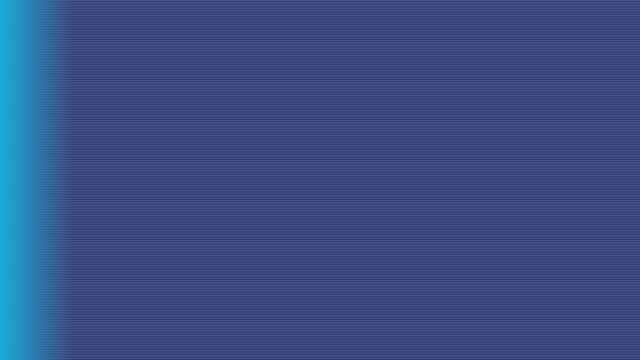
This background is drawn by a Shadertoy shader. Its source:

```glsl
// Fine horizontal scanlines in two indigo tones, with a cyan glow
// that fades inward from the left edge. The lines are a square wave
// averaged over each pixel; the glow is a linear ramp mixed on top.

#define LINE_COUNT 144.0                   // line pairs over the height
#define LIGHT_SHARE 0.5                    // lit part of each pair
#define DARK_LINE vec3(0.19, 0.23, 0.42)
#define LIGHT_LINE vec3(0.29, 0.33, 0.56)
#define GLOW_COLOR vec3(0.095, 0.69, 0.88)
#define GLOW_WIDTH 0.115                   // share of the canvas width
#define GLOW_PEAK 0.96

// Integral of a unit-period wave that is lit at the end of each period.
float litIntegral(float t) {
    return floor(t) * LIGHT_SHARE + max(fract(t) - (1.0 - LIGHT_SHARE), 0.0);
}

// Mean lit coverage over a span centred on t.
float lineCoverage(float t, float span) {
    return (litIntegral(t + 0.5 * span) - litIntegral(t - 0.5 * span)) / span;
}

void mainImage(out vec4 fragColor, in vec2 fragCoord) {
    vec2 uv = fragCoord / iResolution.xy;

    // Scanlines
    float lit = lineCoverage(uv.y * LINE_COUNT, LINE_COUNT / iResolution.y);
    vec3 color = mix(DARK_LINE, LIGHT_LINE, lit);

    // Edge glow
    float glow = GLOW_PEAK * clamp(1.0 - uv.x / GLOW_WIDTH, 0.0, 1.0);
    color = mix(color, GLOW_COLOR, glow);

    fragColor = vec4(color, 1.0);
}
```
